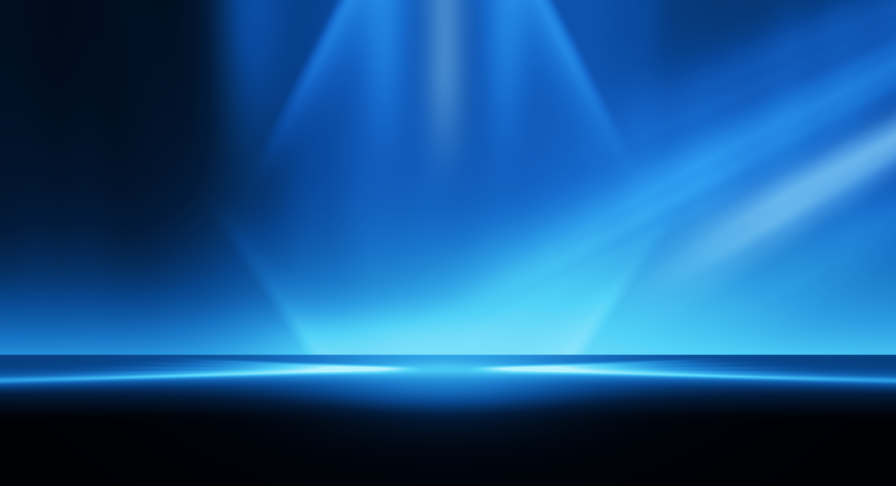
This background is drawn by a Shadertoy shader. Its source:

```glsl
const float HORIZON = 0.27;
const float CENTRE = 0.917;
const float ASPECT = 1.846;
const vec3 PALE = vec3(0.55, 0.79, 0.94);

float bell(float x, float width) {
    return exp(-x * x / (width * width));
}

float ramp(float low, float high, float x) {
    return clamp((x - low) / (high - low), 0.0, 1.0);
}

vec2 gradientAt(vec2 cell) {
    float h = fract(sin(dot(cell, vec2(127.1, 311.7))) * 43758.5);
    return vec2(cos(6.2832 * h), sin(6.2832 * h));
}

float gradientNoise(vec2 p) {
    vec2 i = floor(p), f = fract(p);
    vec2 u = f * f * f * (f * (f * 6.0 - 15.0) + 10.0);
    vec2 e = vec2(1.0, 0.0);
    float low = mix(dot(gradientAt(i), f), dot(gradientAt(i + e), f - e), u.x);
    float high = mix(dot(gradientAt(i + e.yx), f - e.yx),
                     dot(gradientAt(i + 1.0), f - 1.0), u.x);
    return mix(low, high, u.y);
}

// Signed distance from the line a-b (x) and fraction travelled along it (y)
vec2 lineCoords(vec2 p, vec2 a, vec2 b) {
    vec2 d = b - a;
    vec2 n = normalize(vec2(d.y, -d.x));
    return vec2(dot(p - a, n), dot(p - a, d) / dot(d, d));
}

// Soft ray that widens and fades along its length
float softRay(vec2 p, vec2 a, vec2 b, float width) {
    vec2 c = lineCoords(p, a, b);
    float grain = 1.0 + 0.2 * gradientNoise(vec2(c.x * 35.0, c.y * 1.5));
    float spread = width * (1.0 + 0.6 * max(c.y, 0.0));
    return bell(c.x, spread) * grain * (1.0 - smoothstep(0.4, 1.2, c.y));
}

// Shaft with one firm edge and a soft inner side
float shaft(vec2 p, vec2 a, vec2 b, float width) {
    float d = lineCoords(p, a, b).x;
    return smoothstep(-0.012, 0.025, d) * exp(-max(d, 0.0) / width);
}

// Maps brightness to the blue range
vec3 palette(float t) {
    vec3 c = mix(vec3(0.0, 0.005, 0.02), vec3(0.01, 0.11, 0.24), ramp(0.0, 0.17, t));
    c = mix(c, vec3(0.03, 0.28, 0.56), ramp(0.17, 0.33, t));
    c = mix(c, vec3(0.09, 0.45, 0.77), ramp(0.33, 0.50, t));
    c = mix(c, vec3(0.17, 0.62, 0.89), ramp(0.50, 0.67, t));
    c = mix(c, vec3(0.31, 0.82, 0.97), ramp(0.67, 0.86, t));
    return mix(c, vec3(0.70, 0.95, 1.0), ramp(0.86, 1.15, t));
}

vec3 backdrop(vec2 p) {
    vec2 q = vec2(abs(p.x - CENTRE), p.y);
    float h = max(p.y - HORIZON, 0.0);
    float top = smoothstep(0.60, 0.95, p.y);

    // Ambient haze and horizon glow
    float t = mix(0.075, 0.40, smoothstep(0.28, 0.85, p.x));
    t -= 0.13 * smoothstep(1.15, 1.5, p.x) * smoothstep(0.55, 0.9, p.y);
    t += mix(0.54, 0.40, smoothstep(0.3, 0.8, p.x)) * exp(-h / 0.15);
    t += 0.16 * bell(p.x - 0.80, 0.32) * bell(h - 0.03, 0.07);
    t += 0.18 * bell(p.x - 1.22, 0.36) * bell(h - 0.10, 0.13);
    t += 0.03 * gradientNoise(vec2(p.x * 10.0, p.y * 1.6)) * smoothstep(0.0, 0.3, h);

    // Crossing stage shafts, mirrored about the centre
    t += 0.34 * shaft(q, vec2(0.217, 1.0), vec2(0.37, 0.70), 0.05)
       * smoothstep(0.60, 0.95, p.y);
    t += 0.14 * shaft(q, vec2(0.517, 0.615), vec2(0.28, HORIZON), 0.07)
       * (1.0 - smoothstep(0.05, 0.36, h));

    // Hanging vertical streaks
    t += 0.14 * bell(q.x - 0.125, 0.045) * top;
    t += 0.17 * bell(p.x - 0.517, 0.07) * smoothstep(0.55, 1.0, p.y);

    // Diagonal rays from the right
    t += 0.25 * softRay(p, vec2(1.846, 0.86), vec2(0.90, 0.345), 0.06);
    t += 0.13 * softRay(p, vec2(1.846, 0.98), vec2(1.15, 0.66), 0.06);
    t += 0.07 * softRay(p, vec2(1.846, 0.55), vec2(1.45, 0.34), 0.05);
    float paleRay = softRay(p, vec2(1.846, 0.71), vec2(1.33, 0.41), 0.042);
    t += 0.20 * paleRay;

    vec3 col = palette(t);
    col += vec3(0.0, -0.02, 0.05) * smoothstep(0.2, 0.45, t) * smoothstep(0.12, 0.4, h);
    float paleStreak = bell(q.x, 0.04) * smoothstep(0.58, 0.88, p.y);
    return mix(col, PALE, clamp(0.65 * paleRay + 0.42 * paleStreak, 0.0, 0.85));
}

vec3 stageFloor(vec2 p) {
    float x = abs(p.x - CENTRE);
    float d = max(HORIZON - p.y, 0.0);
    float t = 0.30 * (1.0 - smoothstep(0.03, 0.14, d));
    t += 0.30 * bell(x, 0.42) * exp(-d / 0.09);
    t += 0.16 * bell(x, 0.24) * bell(d - 0.06, 0.08);
    t += 0.17 * bell(d - 0.03 - 0.025 * x, 0.016);

    // Fan of thin reflected streaks
    for (int i = 0; i < 5; i++) {
        float k = float(i);
        float y = 0.028 + (x - 0.08) * (-0.036 + 0.017 * k);
        float reach = smoothstep(0.05, 0.25, x) * (1.0 - smoothstep(0.35, 0.62 + 0.09 * k, x));
        t += 0.20 * bell(d - y, 0.004) * reach;
    }
    t += 0.22 * bell(d - 0.029 - 0.026 * x, 0.006) * smoothstep(0.03, 0.15, x);
    return palette(t);
}

void mainImage(out vec4 fragColor, in vec2 fragCoord) {
    vec2 p = fragCoord / iResolution.xy * vec2(ASPECT, 1.0);
    float aboveFloor = smoothstep(-0.002, 0.002, p.y - HORIZON);
    vec3 col = mix(stageFloor(p), backdrop(p), aboveFloor);
    fragColor = vec4(clamp(col, 0.0, 1.0), 1.0);
}
```
